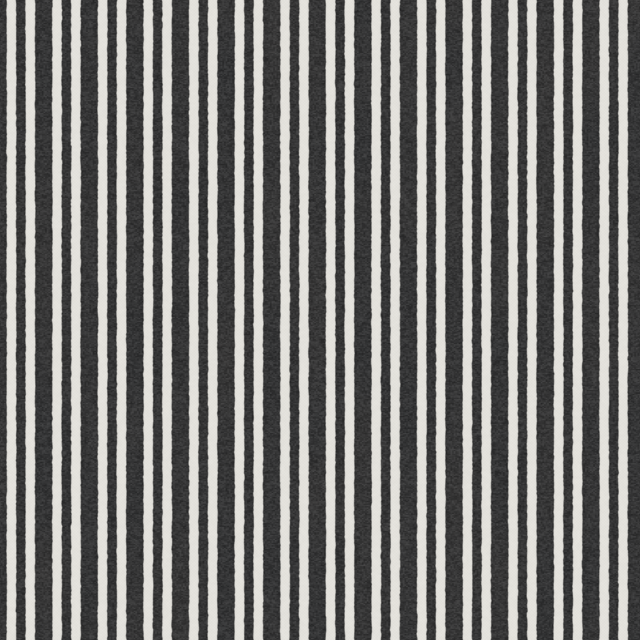
Give the GLSL for this pattern, as a Shadertoy shader.

```glsl
// Woven vertical stripes: wide and narrow charcoal bands alternate on an ivory
// ground. Each band is a distance to its centre line with a ragged edge;
// layered value noise gives the pile its grain and the ground a fine weave.

#define REPEATS 14.035       // wide + narrow pairs across the canvas
#define PHASE 0.9576         // first wide band centre, in repeats
#define WIDE_HALF 0.187      // half widths, in repeats
#define NARROW_HALF 0.101
#define FRAY 0.0017          // edge raggedness, in canvas widths
#define SOFTNESS 0.0008      // edge blur, in canvas widths
#define GRAIN 0.125          // contrast of the dark pile
#define WEAVE 0.014          // contrast of the light ground
#define WEAVE_COUNT 220.0    // ground threads across the canvas
#define IVORY vec3(0.893, 0.886, 0.864)
#define CHARCOAL vec3(0.213, 0.213, 0.215)

const float TAU = 6.28318;

float hash(vec2 p) {
    vec3 q = fract(vec3(p.xyx) * 0.1031);
    q += dot(q, q.yzx + 33.33);
    return fract((q.x + q.y) * q.z);
}

float valueNoise(vec2 p) {
    vec2 cell = floor(p);
    vec2 f = fract(p);
    f = f * f * (3.0 - 2.0 * f);
    float low = mix(hash(cell), hash(cell + vec2(1.0, 0.0)), f.x);
    float high = mix(hash(cell + vec2(0.0, 1.0)), hash(cell + 1.0), f.x);
    return mix(low, high, f.y);
}

// Signed distance to the nearest band, negative inside, in canvas widths.
float bandDistance(vec2 uv) {
    float u = uv.x * REPEATS - PHASE;
    float band = floor(u * 2.0 + 0.5);
    float offset = u - band * 0.5;
    float halfWidth = mix(WIDE_HALF, NARROW_HALF, mod(band, 2.0));

    // Every edge gets its own seed, so the two sides fray independently.
    float seed = band * 7.0 + step(0.0, offset) * 3.0 + 50.0;
    float fray = 0.6 * valueNoise(vec2(seed, uv.y * 130.0))
               + 0.4 * valueNoise(vec2(seed + 400.0, uv.y * 310.0)) - 0.5;
    return (abs(offset) - halfWidth) / REPEATS + fray * FRAY;
}

vec3 darkPile(vec2 uv, float depth) {
    float fine = valueNoise(uv * vec2(390.0, 490.0)) - 0.5;
    float threads = valueNoise(uv * vec2(170.0, 360.0) + 71.0) - 0.5;
    float cloud = valueNoise(uv * vec2(14.0, 9.0) + 23.0) - 0.5;
    float shade = GRAIN * (0.7 * fine + 0.4 * threads) + 0.012 * cloud;
    shade -= 0.045 * exp(-depth / 0.0016);   // shadow along the edge
    vec3 tint = vec3(0.004, 0.0, -0.004) * cloud;
    return CHARCOAL + shade + tint;
}

vec3 lightGround(vec2 uv, float gap) {
    vec2 thread = uv * WEAVE_COUNT * TAU;
    float weave = sin(thread.x) * sin(thread.y);
    float mottling = valueNoise(uv * 260.0 + 11.0) - 0.5;
    float shade = WEAVE * (0.6 * weave + mottling);
    shade -= 0.05 * exp(-gap / 0.0010);      // soft contact shadow
    return IVORY + shade;
}

void mainImage(out vec4 fragColor, in vec2 fragCoord) {
    vec2 uv = fragCoord / iResolution.x;
    float blur = SOFTNESS + 0.5 / iResolution.x;

    float d = bandDistance(uv);
    float ground = smoothstep(-blur, blur, d);
    vec3 color = mix(darkPile(uv, max(-d, 0.0)),
                     lightGround(uv, max(d, 0.0)), ground);
    fragColor = vec4(clamp(color, 0.0, 1.0), 1.0);
}
```
